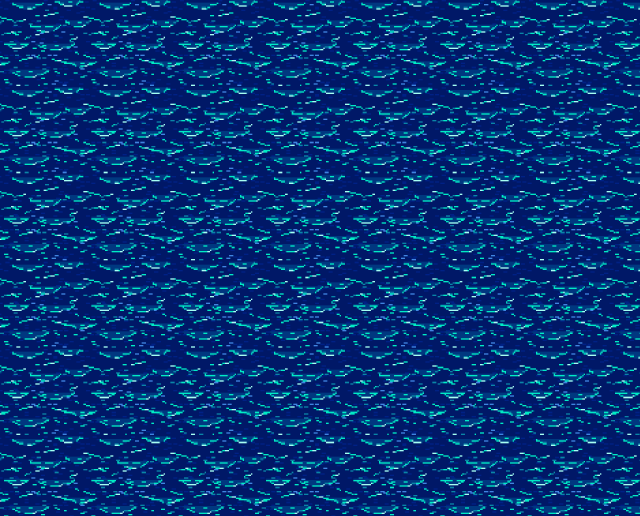
A Shadertoy shader for this pattern:

```glsl
const float TILES_ACROSS = 7.3333;
const float CELLS = 64.0;
const int SAMPLES = 3;

const vec3 DEEP = vec3(0.0, 0.095, 0.405);
const vec3 FAINT = vec3(0.0, 0.13, 0.52);
const vec3 SWELL = vec3(0.0, 0.22, 0.50);
const vec3 AQUA = vec3(0.04, 0.52, 0.65);
const vec3 TEAL = vec3(0.0, 0.92, 0.77);
const vec3 FOAM = vec3(0.65, 1.0, 0.95);
const vec3 SKY = vec3(0.25, 0.52, 0.88);

// Wave: centre x, top y, half width, depth
const vec4 WAVES[8] = vec4[8](
    vec4(50, 0, 10, 4), vec4(20, 2, 11, 4),
    vec4(57, 15, 9, 4), vec4(33, 18, 11, 5),
    vec4(40, 32, 14, 4), vec4(12, 31, 9, 4),
    vec4(59, 45, 12, 3), vec4(21, 51, 15, 5));

// Ripple: centre x, centre y, half width, slope
const vec4 RIPPLES[12] = vec4[12](
    vec4(37, 10, 5, -0.2), vec4(3, 13, 6, 0.25),
    vec4(14, 15, 4, -0.2), vec4(57, 27, 6, -0.25),
    vec4(5, 24, 4, -0.2), vec4(61, 40, 6, 0.35),
    vec4(21, 42, 7, -0.25), vec4(44, 53, 4, 0.2),
    vec4(32, 61, 4, -0.2), vec4(9, 61, 5, 0.2),
    vec4(23, 26, 5, -0.3), vec4(42, 44, 4, 0.2));

float hash(vec2 p) {
    return fract(sin(dot(p, vec2(127.1, 311.7))) * 43758.5453);
}

// Shortest offset on the repeating tile
vec2 wrapOffset(vec2 cell, vec2 centre) {
    return mod(cell - centre + 0.5 * CELLS, CELLS) - 0.5 * CELLS;
}

bool onRow(float y, float row) {
    return abs(y - row) < 0.5;
}

// Short loose dashes between the waves
vec3 addFlecks(vec3 color, vec2 cell) {
    float shifted = mod(cell.x + floor(8.0 * hash(vec2(cell.y, 3.0))), CELLS);
    vec2 slot = vec2(floor(shifted / 4.0), cell.y);
    float pick = hash(slot + 17.0);
    if (mod(shifted, 4.0) > 2.5) return color;
    if (pick > 0.985) return SKY;
    if (pick > 0.965) return TEAL;
    if (pick > 0.935) return AQUA;
    return pick > 0.86 ? FAINT : color;
}

// Sagging swell with a broken, bright lower rim
vec3 addWave(vec3 color, vec2 cell, vec4 wave) {
    vec2 d = wrapOffset(cell, wave.xy);
    float across = d.x / wave.z;
    if (abs(across) > 1.0) return color;
    float rim = floor(wave.w * (1.0 - across * across) + 0.5);
    vec2 segment = vec2(floor(d.x / 3.0), wave.x + wave.y);
    float broken = hash(segment);
    float crest = hash(segment + 41.0);
    if (d.y > -0.5 && d.y < rim + 0.5) color = SWELL;
    if (onRow(d.y, 1.0) && crest > 0.6) color = TEAL;
    if (onRow(d.y, rim - 1.0) && crest < 0.25) color = AQUA;
    if (onRow(d.y, rim) && broken > 0.32) {
        color = abs(across) < 0.45 && broken > 0.6 ? FOAM : TEAL;
    }
    return color;
}

// Stepped row of dashes
vec3 addRipple(vec3 color, vec2 cell, vec4 ripple) {
    vec2 d = wrapOffset(cell, ripple.xy);
    if (abs(d.x) > ripple.z) return color;
    float broken = hash(vec2(floor(d.x / 3.0), ripple.x + ripple.y));
    bool lit = onRow(d.y, floor(ripple.w * d.x + 0.5)) && broken > 0.22;
    if (!lit) return color;
    return broken > 0.85 ? FOAM : (broken > 0.42 ? TEAL : AQUA);
}

vec3 seaColor(vec2 cell) {
    vec3 color = addFlecks(DEEP, cell);
    for (int i = 0; i < 8; i++) color = addWave(color, cell, WAVES[i]);
    for (int i = 0; i < 12; i++) color = addRipple(color, cell, RIPPLES[i]);
    return color;
}

void mainImage(out vec4 fragColor, in vec2 fragCoord) {
    float cellsPerUnit = CELLS * TILES_ACROSS / iResolution.x;
    vec3 sum = vec3(0.0);

    // Average a grid of samples to smooth the cell edges
    for (int j = 0; j < SAMPLES; j++) {
        for (int i = 0; i < SAMPLES; i++) {
            vec2 jitter = (vec2(i, j) + 0.5) / float(SAMPLES) - 0.5;
            vec2 p = fragCoord + jitter;
            p.y = iResolution.y - p.y;
            sum += seaColor(floor(mod(p * cellsPerUnit, CELLS)));
        }
    }
    fragColor = vec4(sum / float(SAMPLES * SAMPLES), 1.0);
}
```
